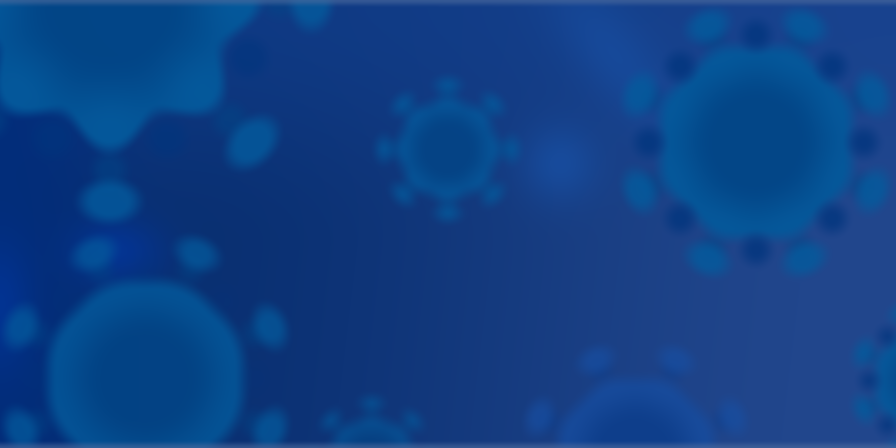
A WebGL 1 fragment shader for this background:

```glsl
precision highp float;
// Out-of-focus teal virus particles floating over a deep blue gradient.
uniform vec2 u_resolution;

const float TAU = 6.2831853;
const float SPIKES = 8.0;
const vec3 TEAL = vec3(0.015, 0.355, 0.615);
const vec3 ROYAL = vec3(0.09, 0.31, 0.64);

// Soft-edged disc coverage
float disc(vec2 p, vec2 center, float radius, float blur) {
  return 1.0 - smoothstep(radius - blur, radius + blur, length(p - center));
}

// Gaussian light spot with separate widths
float glow(vec2 p, vec2 center, vec2 size) {
  vec2 d = (p - center) / size;
  return exp(-dot(d, d));
}

vec2 rotate(vec2 p, float angle) {
  float c = cos(angle), s = sin(angle);
  return vec2(c * p.x + s * p.y, c * p.y - s * p.x);
}

// Folds the plane into one wedge around the spike direction
vec2 foldSpikes(vec2 p, float phase) {
  float wedge = TAU / SPIKES;
  float angle = atan(p.y, p.x + 1e-5) - phase;
  angle = mod(angle + 0.5 * wedge, wedge) - 0.5 * wedge;
  return length(p) * vec2(cos(angle), sin(angle));
}

// Paints one particle: stems, tips, shaded body and dark knobs
vec3 paintVirus(vec3 color, vec2 p, vec2 center, float radius, float reach,
                float phase, float lobes, vec3 tint, float knobs, float opacity) {
  vec2 q = (p - center) / radius;
  float blur = 0.022 / radius;
  float dist = length(q);
  vec2 tipSpace = foldSpikes(q, phase);
  vec2 knobSpace = foldSpikes(q, phase + 0.5 * TAU / SPIKES);
  vec3 core = tint * vec3(0.4, 0.77, 0.86);

  // Spikes
  float stem = disc(tipSpace, vec2(0.5 + 0.5 * reach, 0.0), 0.11, blur);
  color = mix(color, core, stem * 0.55 * opacity);
  vec2 tip = (tipSpace - vec2(reach, 0.0)) * vec2(1.2, 0.85);
  color = mix(color, tint, disc(tip, vec2(0.0), 0.17, blur) * 0.85 * opacity);

  // Body with a scalloped, brighter rim
  float scallop = cos(SPIKES * (atan(q.y, q.x + 1e-5) - phase));
  float edge = 0.98 + lobes * scallop;
  float body = 1.0 - smoothstep(edge - blur, edge + blur, dist);
  float rim = smoothstep(0.4, 0.92, dist) * (0.85 + lobes * scallop);
  color = mix(color, mix(core, tint, rim), body * opacity);

  // Knobs between the spikes
  float knob = disc(knobSpace, vec2(1.08, 0.0), 0.13, blur);
  return mix(color, vec3(0.0, 0.205, 0.49), knob * knobs);
}

vec3 backdrop(vec2 p) {
  vec3 color = mix(vec3(0.035, 0.185, 0.445), vec3(0.13, 0.275, 0.55),
                   smoothstep(0.3, 1.9, p.x - 0.12 * p.y));
  color = mix(color, vec3(0.07, 0.25, 0.56), 0.6 * smoothstep(0.45, 1.0, p.y));
  color = mix(color, vec3(0.0, 0.17, 0.48), 0.8 * smoothstep(0.4, 0.0, p.x));

  // Blue light spots
  color = mix(color, ROYAL, 0.75 * glow(p, vec2(1.25, 0.635), vec2(0.085)));
  vec2 streak = rotate(p - vec2(1.37, 0.88), -0.9);
  color = mix(color, ROYAL, 0.6 * glow(streak, vec2(0.0), vec2(0.2, 0.08)));
  vec3 violet = vec3(0.01, 0.21, 0.61);
  color = mix(color, violet, 0.75 * glow(p, vec2(0.26, 0.44), vec2(0.1, 0.07)));
  return mix(color, violet, 0.7 * glow(p, vec2(0.0, 0.32), vec2(0.07, 0.14)));
}

void main() {
  vec2 p = gl_FragCoord.xy / u_resolution.y;
  float right = u_resolution.x / u_resolution.y;
  float halfStep = 0.5 * TAU / SPIKES;
  vec3 color = backdrop(p);

  // Faint distant particles
  color = paintVirus(color, p, vec2(1.42, -0.02), 0.18, 1.3, halfStep, 0.02, ROYAL, 0.0, 0.75);
  color = paintVirus(color, p, vec2(0.83, -0.03), 0.10, 1.3, 0.0, 0.03, TEAL, 0.0, 0.65);
  color = paintVirus(color, p, vec2(1.0, 0.667), 0.115, 1.24, 0.0, 0.04, TEAL, 0.0, 0.8);

  // Near particles
  color = paintVirus(color, p, vec2(0.325, 0.155), 0.225, 1.34, halfStep, 0.01, TEAL, 0.15, 0.85);
  color = paintVirus(color, p, vec2(1.688, 0.682), 0.222, 1.27, halfStep, 0.03, TEAL, 0.75, 0.95);
  color = paintVirus(color, p, vec2(right + 0.08, 0.15), 0.13, 1.27, halfStep, 0.03, TEAL, 0.7, 0.9);
  color = paintVirus(color, p, vec2(0.245, 1.0), 0.31, 1.45, 0.0, 0.1, TEAL, 0.6, 0.95);

  // Pale haze along the top and bottom borders
  float border = min(p.y, 1.0 - p.y);
  color = mix(color, vec3(0.3, 0.42, 0.62), 0.6 * (1.0 - smoothstep(0.0, 0.018, border)));
  gl_FragColor = vec4(color, 1.0);
}
```
